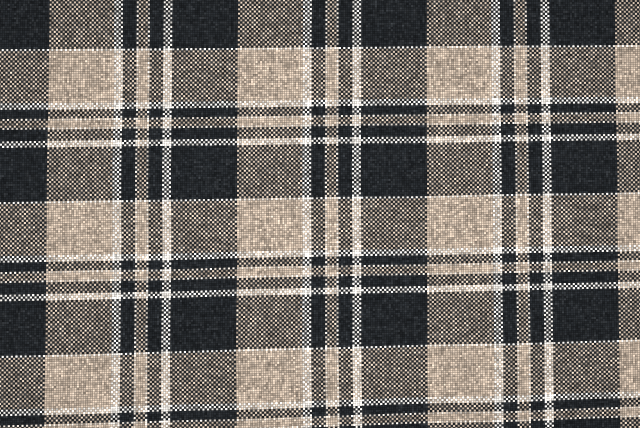
Give the GLSL for this texture, as a WebGL 2 fragment shader.

```glsl
#version 300 es
precision highp float;
uniform vec2 u_resolution;
out vec4 fragColor;

const float PI = 3.14159265;
const vec2 THREADS = vec2(84.0, 68.0); // threads per repeat
const vec3 SLATE = vec3(0.135, 0.147, 0.16);
const vec3 BEIGE = vec3(0.75, 0.68, 0.61);
const vec3 WHITE = vec3(0.97, 0.95, 0.92);

float hash(vec2 p) {
    vec3 q = fract(vec3(p.xyx) * 0.1031);
    q += dot(q, q.yzx + 33.33);
    return fract((q.x + q.y) * q.z);
}

float noise(vec2 p) {
    vec2 i = floor(p), f = fract(p);
    f = f * f * (3.0 - 2.0 * f);
    return mix(mix(hash(i), hash(i + vec2(1, 0)), f.x),
               mix(hash(i + vec2(0, 1)), hash(i + vec2(1, 1)), f.x), f.y);
}

float band(float t, float a, float b) {
    return step(a, t) * step(t, b);
}

// Yarn colour at position t within one repeat
vec3 yarn(float t, float edgeLine) {
    float beige = band(t, 0.0, 0.35) + band(t, 0.46, 0.535);
    float white = band(t, 0.35, 0.392) + band(t, 0.608, 0.65)
                + edgeLine * band(t, 0.0, 0.015);
    vec3 c = mix(SLATE, BEIGE, min(beige, 1.0));
    c = mix(c, mix(BEIGE, WHITE, 0.6), band(t, 0.46, 0.473) + band(t, 0.522, 0.535));
    return mix(c, WHITE, min(white, 1.0));
}

// Cloth coordinates in repeats, measured downward, with a slight skew and fan
vec2 clothCoords(vec2 p, float aspect) {
    float across = p.x / aspect - 0.5;
    vec2 q = vec2(0.781 + (p.x - 0.781) / (1.0 + 0.02 * p.y),
                  p.y * (1.0 + 0.04 * across) + 0.006 * across);
    q += 0.003 * (vec2(noise(p * 5.0), noise(p * 5.0 + 40.0)) - 0.5);
    return (q - vec2(0.556, 0.11)) / vec2(0.44, 0.351);
}

vec3 cloth(vec2 p, float aspect) {
    vec2 w = clothCoords(p, aspect) * THREADS;
    vec2 id = floor(w);
    vec2 t = fract((id + 0.5) / THREADS);

    // Slubs run along each thread
    float warpTone = 0.82 + 0.36 * noise(vec2(id.x * 7.3 + 500.0, w.y * 0.28 + 300.0));
    float weftTone = 0.82 + 0.36 * noise(vec2(w.x * 0.28 + 300.0, id.y * 7.3 + 900.0));
    vec3 warp = yarn(t.x, 0.0) * warpTone;
    vec3 weft = yarn(t.y, 1.0) * weftTone;

    // Plain weave: the upper thread alternates from cell to cell
    vec2 s = sin(PI * w);
    float over = smoothstep(-0.2, 0.2, s.x * s.y);
    float relief = 0.62 + 0.5 * sqrt(abs(s.x * s.y));
    float grain = 0.82 + 0.36 * hash(id + 400.0);
    vec3 c = mix(weft, warp, over) * relief * grain;

    // Stray light fibres
    return c + 0.07 * pow(hash(id + 733.0), 4.0);
}

void main() {
    float aspect = u_resolution.x / u_resolution.y;
    vec3 sum = vec3(0.0);
    for (int j = 0; j < 3; j++) {
        for (int i = 0; i < 3; i++) {
            vec2 offset = (vec2(i, j) - 1.0) / 3.0;
            vec2 p = (gl_FragCoord.xy + offset) / u_resolution.y;
            sum += cloth(vec2(p.x, 1.0 - p.y), aspect);
        }
    }
    // Gentle falloff toward the corners
    vec2 v = gl_FragCoord.xy / u_resolution - 0.5;
    vec3 color = sum / 9.0 * (1.06 - 0.16 * dot(v, v));
    fragColor = vec4(clamp(color, 0.0, 1.0), 1.0);
}
```
